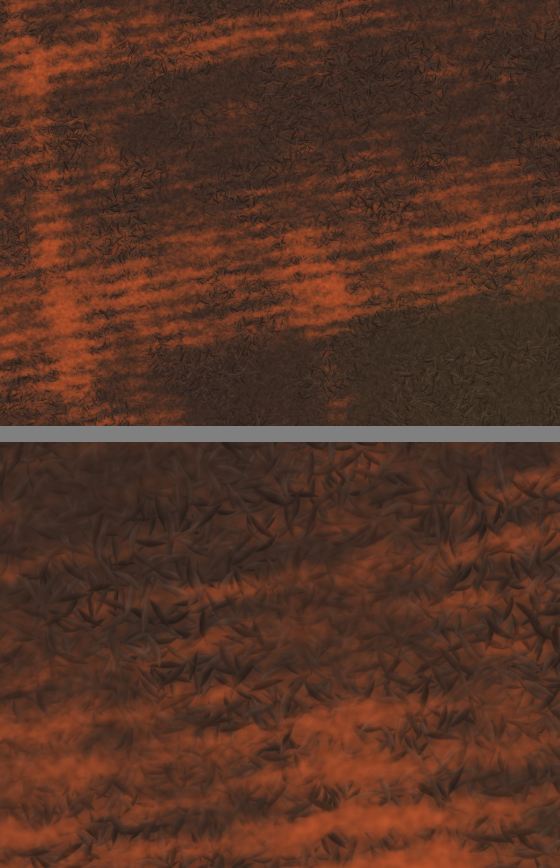
Top, the full canvas; bottom, a detail of the centre.
A WebGL 1 fragment shader for this texture:

```glsl
precision highp float;
// Aerial view of slanted crop rows with leafy dark plants over bare orange soil.
uniform vec2 u_resolution;

const float TAU = 6.2832;
const float ROW_ANGLE = 0.17;
const float ROWS_PER_UNIT = 25.0;
const vec3 SHADE_BROWN = vec3(0.222, 0.160, 0.132);
const vec3 OLIVE = vec3(0.235, 0.182, 0.134);
const vec3 ORANGE_SOIL = vec3(0.665, 0.298, 0.158);

vec2 hash2(vec2 p) {
  vec3 q = fract(p.xyx * vec3(0.1031, 0.1030, 0.0973));
  q += dot(q, q.yzx + 33.33);
  return fract((q.xx + q.yz) * q.zy);
}

// Turns a point by -a, so that x runs along direction a
vec2 turn(vec2 p, float a) {
  return vec2(p.x * cos(a) + p.y * sin(a), p.y * cos(a) - p.x * sin(a));
}

float cornerSlope(vec2 cell, vec2 offset) {
  float a = TAU * hash2(cell).x;
  return dot(vec2(cos(a), sin(a)), offset);
}

float gradientNoise(vec2 p) {
  vec2 i = floor(p), f = fract(p);
  vec2 w = f * f * f * (f * (f * 6.0 - 15.0) + 10.0);
  vec2 e = vec2(1.0, 0.0);
  float low = mix(cornerSlope(i, f), cornerSlope(i + e, f - e), w.x);
  float high = mix(cornerSlope(i + e.yx, f - e.yx), cornerSlope(i + 1.0, f - 1.0), w.x);
  return mix(low, high, w.y);
}

float fbm(vec2 p) {
  float sum = 0.0, amp = 0.7;
  for (int i = 0; i < 4; i++) {
    sum += amp * gradientNoise(p);
    p = turn(p, 0.6) * 2.03 + 17.3;
    amp *= 0.6;
  }
  return sum;
}

// Soft bell around a centre
float bell(float x, float centre, float width) {
  float d = (x - centre) / width;
  return exp(-d * d);
}

// Tapered leaves scattered on a grid: x = coverage, y = tone
vec2 leaves(vec2 p, float size, float seed) {
  vec2 g = p / size, id = floor(g);
  vec2 leaf = vec2(0.0, 0.5);
  for (int j = -1; j <= 1; j++) {
    for (int i = -1; i <= 1; i++) {
      vec2 cell = id + vec2(float(i), float(j));
      vec2 place = hash2(cell + seed);
      vec2 trait = hash2(cell + seed + 57.0);
      vec2 d = turn(g - cell - place, (trait.x - 0.5) * 3.0);
      d.y += (trait.y - 0.5) * 0.5 * d.x * d.x;
      float halfWidth = 0.16 * (1.0 - d.x * d.x / 0.6);
      float mask = 1.0 - smoothstep(-0.07, 0.07, abs(d.y) - halfWidth);
      float tone = fract(trait.y * 7.0) * 0.8 + 0.1 + d.y * 2.0;
      leaf = mix(leaf, vec2(1.0, tone), mask);
    }
  }
  return leaf;
}

// Broad layout of bare ground; q.x runs along the rows, q.y across them
float bareGround(vec2 q) {
  float u = q.x + 0.07 * fbm(q * 8.0);
  float v = q.y + 0.06 * fbm(q * 7.0 + 40.0);
  float field = smoothstep(0.05, 0.15, v) * (1.0 - smoothstep(0.28, 0.52, v));
  float tracks = bell(u, 0.20, 0.04) + 0.6 * bell(u, 0.365, 0.04)
               + bell(u, 0.80, 0.04) * (1.0 - smoothstep(0.50, 0.62, v));
  tracks *= 0.85 + 1.3 * gradientNoise(q * 7.0 + 5.0);
  float corner = smoothstep(0.36, 0.50, u) * (1.0 - smoothstep(0.05, 0.14, v));
  float bare = 0.235 + 0.22 * field + 0.25 * tracks - 0.19 * corner;
  bare += 0.24 * bell(v, 0.82, 0.06) * (1.0 - smoothstep(0.8, 1.2, u));
  bare += 0.08 * (1.0 - smoothstep(0.2, 0.4, u));
  bare -= 0.07 * bell(v, 0.58, 0.12) * smoothstep(0.35, 0.5, u);
  return bare + 0.40 * fbm(q * vec2(5.0, 11.0) + 3.7) * (1.0 - 0.7 * corner);
}

void main() {
  vec2 p = gl_FragCoord.xy / u_resolution.y;
  vec2 q = turn(p, ROW_ANGLE);

  // Planted rows, broken into ragged clumps
  float bare = bareGround(q);
  float open = smoothstep(0.02, 0.35, bare);
  float bend = 0.012 * gradientNoise(q * 5.0) + 0.014 * fbm(q * 30.0);
  float row = cos(TAU * ROWS_PER_UNIT * (q.y + bend));
  float rowDepth = 0.12 * (0.85 + 1.3 * gradientNoise(q * vec2(8.0, 14.0) + 9.0));
  bare += open * (rowDepth * row + 0.24 * fbm(q * vec2(26.0, 42.0)));
  bare += 0.06 * fbm(p * 60.0);

  // Leaves thin out over open soil
  float plants = 1.0 - smoothstep(0.42, 0.74, bare);
  float clump = smoothstep(-0.30, 0.20, gradientNoise(q * 7.0 + 31.0));
  float cover = 0.0, tone = 0.5;
  for (int k = 0; k < 3; k++) {
    float layer = float(k);
    vec2 leaf = leaves(p, 0.013 + 0.003 * layer, 19.0 * layer);
    cover = max(cover, leaf.x);
    tone = mix(tone, leaf.y, leaf.x);
  }
  cover *= plants * mix(0.4, 1.0, clump);

  // Colour
  float soil = smoothstep(-0.03, 0.98, bare - 0.16 * cover * (0.4 + open));
  float olive = smoothstep(0.5, 1.2, p.x) * (1.0 - smoothstep(0.2, 0.6, p.y));
  vec3 color = mix(mix(SHADE_BROWN, OLIVE, olive), ORANGE_SOIL, soil);
  color *= 1.0 + cover * (0.62 * tone - 0.29);
  color *= 1.0 + 0.14 * gradientNoise(p * 75.0) + 0.14 * gradientNoise(p * 140.0);
  gl_FragColor = vec4(color, 1.0);
}
```
